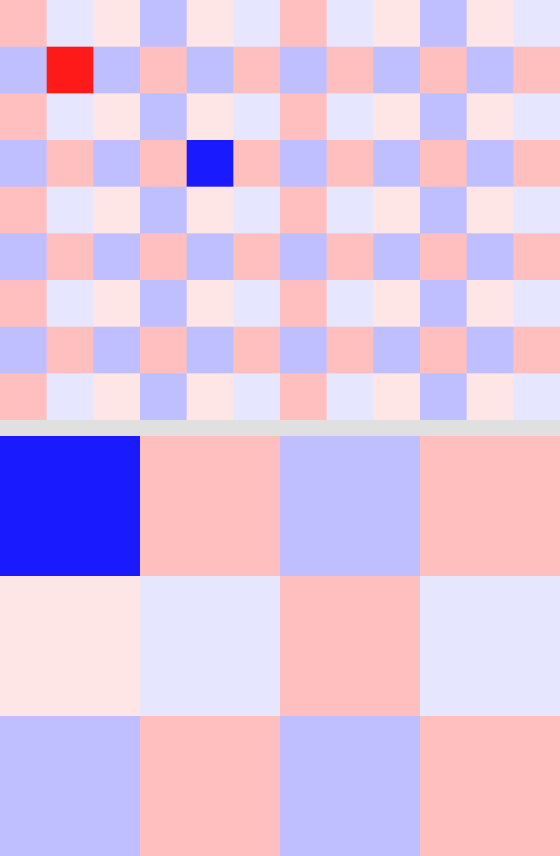
Top: the whole. Bottom: its middle third, enlarged.
Give the GLSL for this pattern, as a Shadertoy shader.

```glsl
// A 12 by 9 checkerboard of red and blue tints. Even rows are washed paler
// except in every third column, and two accent cells are nearly pure colour.
// Each cell is white mixed towards its hue; edges blend across one pixel.

const vec2 GRID = vec2(12.0, 9.0);
const vec3 WHITE = vec3(1.0);
const vec3 RED = vec3(1.0, 0.0, 0.0);
const vec3 BLUE = vec3(0.0, 0.0, 1.0);

const float PALE = 0.10;
const float MEDIUM = 0.25;
const float VIVID = 0.90;

const int ACCENT_COUNT = 2;
const vec2 ACCENT_START = vec2(1.0, 1.0);
const vec2 ACCENT_STEP = vec2(3.0, 2.0);

// True for the cells on the short diagonal run of accents.
bool isAccent(vec2 cell) {
    for (int i = 0; i < ACCENT_COUNT; i++) {
        vec2 offset = cell - ACCENT_START - float(i) * ACCENT_STEP;
        if (dot(offset, offset) < 0.25) return true;
    }
    return false;
}

// Amount of hue in a cell, counted from the top left.
float tintStrength(vec2 cell) {
    if (isAccent(cell)) return VIVID;
    bool evenRow = mod(cell.y, 2.0) < 0.5;
    bool thirdColumn = mod(cell.x, 3.0) < 0.5;
    return evenRow && !thirdColumn ? PALE : MEDIUM;
}

vec3 cellColour(vec2 cell) {
    vec3 hue = mod(cell.x + cell.y, 2.0) < 0.5 ? RED : BLUE;
    return mix(WHITE, hue, tintStrength(cell));
}

// Blends the four cells around the nearest grid corner by pixel coverage.
vec3 smoothGrid(vec2 p, vec2 pixelSize) {
    vec2 corner = floor(p + 0.5);
    vec2 coverage = clamp((p - corner) / pixelSize + 0.5, 0.0, 1.0);
    vec3 upper = mix(cellColour(corner + vec2(-1.0, -1.0)),
                     cellColour(corner + vec2(0.0, -1.0)), coverage.x);
    vec3 lower = mix(cellColour(corner + vec2(-1.0, 0.0)),
                     cellColour(corner), coverage.x);
    return mix(upper, lower, coverage.y);
}

void mainImage(out vec4 fragColor, in vec2 fragCoord) {
    vec2 uv = fragCoord / iResolution.xy;
    vec2 p = vec2(uv.x, 1.0 - uv.y) * GRID; // rows run downwards
    fragColor = vec4(smoothGrid(p, GRID / iResolution.xy), 1.0);
}
```
